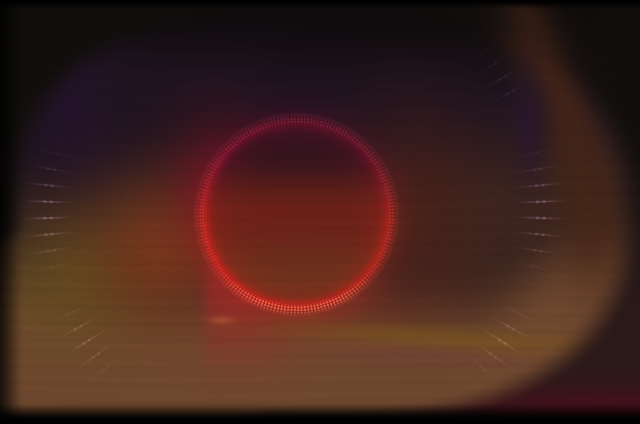
Write a WebGL 2 fragment shader that draws this background.

```glsl
#version 300 es
precision highp float;
// Dim warm haze with a glowing red ring, dotted halos and faint radial ticks.
uniform vec2 u_resolution;
out vec4 fragColor;

const float TAU = 6.2831853;
const vec2 RING_CENTER = vec2(0.695, 0.494);
const float RING_RADIUS = 0.216;

// Soft elliptical falloff, 1 at the center.
float glow(vec2 p, vec2 center, vec2 size) {
  vec2 q = (p - center) / size;
  return exp(-dot(q, q));
}

// Soft line across a scalar field.
float band(float x, float width) {
  return exp(-x * x / (width * width));
}

// Blend a colored glow over a background.
vec3 tint(vec3 base, vec3 color, float amount) {
  return mix(base, color, clamp(amount, 0.0, 1.0));
}

// Dark plum sky fading into brown ground.
vec3 haze(vec2 p) {
  vec3 night = vec3(0.05, 0.042, 0.045);
  vec3 plum = vec3(0.12, 0.075, 0.12);
  vec3 umber = vec3(0.23, 0.145, 0.12);
  vec3 sand = vec3(0.43, 0.28, 0.18);
  vec3 c = mix(umber, plum, smoothstep(0.45, 0.75, p.y + 0.12 * (0.75 - p.x)));
  c = mix(c, night, smoothstep(0.77, 0.99, p.y + 0.06 * (p.x - 0.7)));
  float lift = 0.16 * smoothstep(1.1, 1.42, p.x) + 0.08 * smoothstep(0.4, 0.0, p.x);
  c = mix(c, sand, smoothstep(0.38, 0.16, p.y - lift));
  // Brown arc sweeping down the right side.
  float rise = max(p.y - 0.38, 0.0);
  float arc = band(p.x - 1.39 + 0.5 * rise * rise, 0.075);
  return tint(c, vec3(0.27, 0.145, 0.09), 0.85 * arc * smoothstep(0.2, 0.5, p.y));
}

// Colored lights scattered around the ring.
vec3 lights(vec3 c, vec2 p) {
  c = tint(c, vec3(0.14, 0.07, 0.17), 0.75 * glow(p, vec2(0.17, 0.74), vec2(0.09, 0.16)));
  c = tint(c, vec3(0.15, 0.08, 0.18), 0.7 * glow(p, vec2(1.24, 0.71), vec2(0.04, 0.12)));
  c = tint(c, vec3(0.38, 0.30, 0.12), 0.85 * glow(p, vec2(0.18, 0.34), vec2(0.17, 0.15)));
  c = tint(c, vec3(0.48, 0.22, 0.11), 0.9 * glow(p, vec2(0.39, 0.41), vec2(0.17, 0.17)));
  c = tint(c, vec3(0.45, 0.08, 0.13), 0.7 * glow(p, vec2(0.51, 0.55), vec2(0.11, 0.16)));
  c = tint(c, vec3(0.60, 0.16, 0.16), 0.85 * glow(p, vec2(0.56, 0.30), vec2(0.13, 0.13))
    * smoothstep(0.45, 0.50, p.x));
  c = tint(c, vec3(0.50, 0.20, 0.14), 0.65 * glow(p, vec2(0.77, 0.28), vec2(0.19, 0.08)));
  c = tint(c, vec3(0.30, 0.12, 0.09), 0.6 * glow(p, vec2(0.97, 0.50), vec2(0.15, 0.25)));
  // Olive streak along the horizon, with a mauve fringe beneath.
  float streak = p.y - 0.205 + 0.06 * (p.x - 0.95);
  c = tint(c, vec3(0.48, 0.33, 0.12), 0.7 * band(streak, 0.03) * band(p.x - 1.02, 0.36));
  c = tint(c, vec3(0.44, 0.25, 0.22), 0.5 * band(streak + 0.04, 0.025) * band(p.x - 1.0, 0.25));
  // Small pale flare at the lower left of the ring.
  return c + vec3(0.10, 0.09, 0.04) * glow(p, vec2(0.52, 0.245), vec2(0.028, 0.010));
}

// Dark rounded surround, open at the lower left.
vec3 surround(vec3 c, vec2 p) {
  vec2 q = abs(p - vec2(0.75, 0.5)) / vec2(0.72, 0.49);
  float edge = pow(q.x, 2.4) + pow(q.y, 2.4);
  edge *= 1.0 - smoothstep(0.65, 0.3, p.x) * smoothstep(0.48, 0.25, p.y);
  vec3 outer = mix(vec3(0.065, 0.055, 0.045), vec3(0.17, 0.10, 0.10),
    smoothstep(0.75, 0.2, p.y) * smoothstep(0.6, 1.3, p.x));
  outer = tint(outer, vec3(0.27, 0.06, 0.11), glow(p, vec2(1.42, 0.03), vec2(0.38, 0.06)));
  float topBand = smoothstep(0.65, 0.95, p.y) * band(p.x - 1.28, 0.12);
  return mix(c, outer, smoothstep(0.84, 1.16, edge) * (1.0 - 0.8 * topBand));
}

// Translucent disc, red rim and rows of fine dots.
vec3 ring(vec3 c, vec2 p, float pixel) {
  vec2 q = p - RING_CENTER;
  float r = length(q), a = atan(q.y, q.x), h = q.y / RING_RADIUS;
  vec3 disc = mix(vec3(0.42, 0.20, 0.11), vec3(0.43, 0.13, 0.09), smoothstep(-0.8, 0.0, h));
  disc = mix(disc, vec3(0.19, 0.075, 0.11), smoothstep(0.0, 0.75, h));
  c = mix(c, disc, 0.93 * smoothstep(RING_RADIUS + 0.008, RING_RADIUS - 0.012, r));
  float side = 0.5 - 0.5 * sin(a + 0.6);
  vec3 rim = mix(vec3(0.45, 0.06, 0.18), vec3(0.72, 0.14, 0.11), smoothstep(0.8, -0.2, h));
  c = tint(c, rim, band(r - RING_RADIUS, 0.014) * (0.5 + 0.4 * side));
  c = tint(c, rim, 0.25 * band(r - RING_RADIUS, 0.05));
  // Polar dot grid: fract gives the rows and columns.
  float pitch = 0.0065;
  vec2 cell = vec2(fract(a / TAU * 180.0), fract((r - RING_RADIUS) / pitch)) - 0.5;
  float dotDist = length(cell * vec2(TAU * r / 180.0, pitch));
  float dots = smoothstep(0.0018 + pixel, 0.0008, dotDist);
  float rows = smoothstep(-0.005, 0.002, r - RING_RADIUS) * smoothstep(0.024, 0.010, r - RING_RADIUS);
  float low = smoothstep(-0.6, -1.0, h);
  c += dots * rows * mix(vec3(0.14, 0.05, 0.05), vec3(0.28, 0.24, 0.17), low);
  return c + vec3(0.05, 0.02, 0.02) * band(r - 0.237, 0.0012 + 0.5 * pixel);
}

// Tapered radial ticks with beads, visible in a few directions only.
float ticks(vec2 p, float pixel) {
  vec2 q = p - vec2(0.69, 0.505);
  float r = length(q), a = atan(q.y, q.x), count = 94.0;
  float across = abs(fract(a / TAU * count) - 0.5) * TAU * r / count;
  float along = r - 0.578;
  float taper = max(1.0 - abs(along) / 0.06, 0.0);
  float line = smoothstep(0.0012 + pixel, 0.0, across) * taper;
  float beadStep = 0.016;
  float bead = length(vec2(across, (fract(along / beadStep) - 0.5) * beadStep));
  line += smoothstep(0.0035 + pixel, 0.001, bead) * band(along, 0.018);
  float fold = abs(sin(a));
  float level = band(fold, 0.17);
  float diagonal = band(fold - 0.53, 0.10) * (q.x < 0.0 && q.y > 0.0 ? 0.0 : 0.55);
  return line * (level + diagonal * (q.y > 0.0 ? 0.45 : 1.0));
}

void main() {
  vec2 uv = gl_FragCoord.xy / u_resolution;
  vec2 p = uv * vec2(1.5, 1.0);
  float pixel = 1.0 / u_resolution.y;
  vec3 c = surround(lights(haze(p), p), p);
  c = ring(c, p, pixel);
  c += vec3(0.17, 0.13, 0.18) * ticks(p, pixel);
  // Faint horizontal grain from layered sines.
  float grain = sin(p.y * 310.0 + sin(p.x * 5.0)) + sin(p.y * 173.0 + 2.0 * sin(p.x * 3.0));
  c *= 1.0 + 0.012 * grain;
  // Dark borders.
  c *= mix(0.2, 1.0, smoothstep(-0.01, 0.06, p.x));
  c *= smoothstep(0.008, 0.055, p.y) * smoothstep(1.0, 0.975, p.y);
  fragColor = vec4(c, 1.0);
}
```
